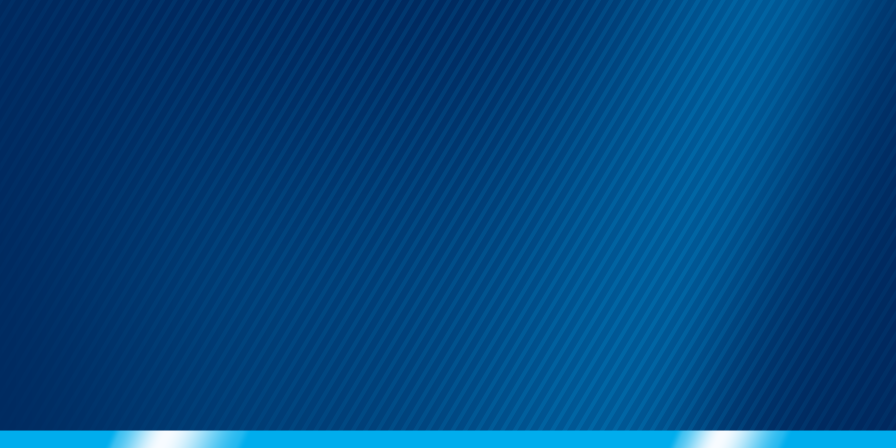
A Shadertoy shader for this background:

```glsl
// Deep blue backdrop with a slanted glow, fine diagonal stripes and a glossy cyan base bar.

const vec3 NAVY = vec3(0.0, 0.16, 0.37);
const vec3 AZURE = vec3(0.0, 0.345, 0.585);
const vec3 STRIPE_TINT = vec3(0.0, 0.055, 0.06);
const vec3 CYAN = vec3(0.0, 0.68, 0.93);
const vec3 SHINE = vec3(0.97, 0.985, 1.0);
const float BAR_HEIGHT = 0.039;

// Light amount: a leaning beam plus a soft pool at the lower left
float backdropLight(vec2 p) {
    float offset = p.x - (1.33 + 0.38 * p.y);
    float reach = offset < 0.0 ? 0.37 : 0.26;
    float beam = exp(-pow(offset / reach, 2.0));
    float pool = 0.42 * (1.0 - smoothstep(0.3, 1.05, p.y));
    pool *= smoothstep(-0.15, 0.65, p.x) * (1.0 - smoothstep(-0.1, 0.3, offset));
    return beam + (1.0 - beam) * pool;
}

// Coverage of evenly spaced lines that lean to the right
float diagonalStripes(vec2 p, float period, float lean, float width, float pixel) {
    float across = p.x - lean * p.y;
    float dist = abs(fract(across / period) - 0.5) * period;
    return 1.0 - smoothstep(-pixel, pixel, dist - 0.5 * width);
}

// Reflection that rises from a left edge to a peak and falls to a right edge
float barShine(float x, float left, float peak, float right, float pixel) {
    float rise = mix(0.2, 1.0, smoothstep(left, peak, x));
    float fall = mix(1.0, 0.12, smoothstep(peak, right, x));
    float inside = smoothstep(left - pixel, left + 0.02, x)
                 * (1.0 - smoothstep(right - 0.02, right + pixel, x));
    return min(rise, fall) * inside;
}

void mainImage(out vec4 fragColor, in vec2 fragCoord) {
    float pixel = 1.0 / iResolution.y;
    vec2 p = fragCoord * pixel;
    p.x *= 2.0 * iResolution.y / iResolution.x;

    // Backdrop
    vec3 color = mix(NAVY, AZURE, backdropLight(p));

    // Stripes, fading toward the lower left and the right edge
    float strength = smoothstep(-0.5, 1.2, p.x + 0.45 * (p.y - 0.5));
    strength *= 1.0 - 0.5 * smoothstep(1.5, 2.0, p.x);
    color += STRIPE_TINT * strength * diagonalStripes(p, 0.0278, 0.6, 0.0105, 0.7 * pixel);

    // Base bar with two slanted reflections
    float barX = p.x - 0.45 * (p.y - 0.5 * BAR_HEIGHT);
    float shine = barShine(barX, 0.243, 0.365, 0.552, pixel)
                + barShine(barX, 1.500, 1.605, 1.760, pixel);
    vec3 bar = mix(CYAN, SHINE, shine);
    float barMask = 1.0 - smoothstep(-0.5 * pixel, 0.5 * pixel, p.y - BAR_HEIGHT);
    fragColor = vec4(mix(color, bar, barMask), 1.0);
}
```
